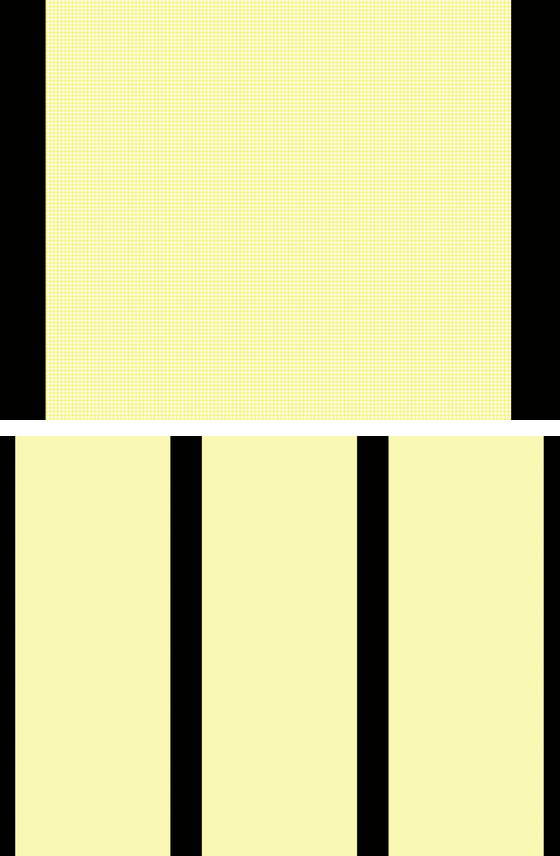
Top: one tile. Bottom: repeated 3 by 3.
This pattern is drawn by a Shadertoy shader. Its source:

```glsl
#define CHECKS_ACROSS 125.0
#define CHECKS_DOWN 113.0
#define STRIPE_WIDTH 0.5
#define SOFTNESS 0.46
#define CLOTH_LEFT 0.0814
#define CLOTH_RIGHT 0.9128
#define WHITE_THREAD vec3(1.0, 1.0, 1.0)
#define YELLOW_THREAD vec3(0.955, 0.945, 0.408)
#define BORDER_BLACK vec3(0.004, 0.004, 0.0)

// Running integral of a unit-period stripe, one value per axis
vec2 stripeIntegral(vec2 x) {
    return floor(x) * STRIPE_WIDTH + min(fract(x), STRIPE_WIDTH);
}

// Exact stripe coverage over a square footprint, measured in checks
vec2 stripeCoverage(vec2 x, vec2 footprint) {
    vec2 halfSpan = 0.5 * footprint;
    return (stripeIntegral(x + halfSpan) - stripeIntegral(x - halfSpan)) / footprint;
}

// Warp and weft each add half of the dye
vec3 gingham(vec2 checks, vec2 footprint) {
    vec2 stripes = stripeCoverage(checks, footprint);
    return mix(WHITE_THREAD, YELLOW_THREAD, 0.5 * (stripes.x + stripes.y));
}

// Smoothed mask of the cloth between the side borders
float clothMask(float x, float pixelWidth) {
    float inside = min(x - CLOTH_LEFT, CLOTH_RIGHT - x);
    return clamp(inside / pixelWidth + 0.5, 0.0, 1.0);
}

void mainImage(out vec4 fragColor, in vec2 fragCoord) {
    vec2 pixel = 1.0 / iResolution.xy;
    vec2 uv = fragCoord * pixel;

    // Whole checks fill the cloth, so its top meets its bottom
    vec2 density = vec2(CHECKS_ACROSS / (CLOTH_RIGHT - CLOTH_LEFT), CHECKS_DOWN);
    vec2 checks = (uv - vec2(CLOTH_LEFT, 0.0)) * density;

    // Dye bleeds a little past each stripe, and never less than a pixel
    vec2 footprint = max(pixel * density, vec2(SOFTNESS));
    vec3 cloth = gingham(checks, footprint);
    fragColor = vec4(mix(BORDER_BLACK, cloth, clothMask(uv.x, pixel.x)), 1.0);
}
```
